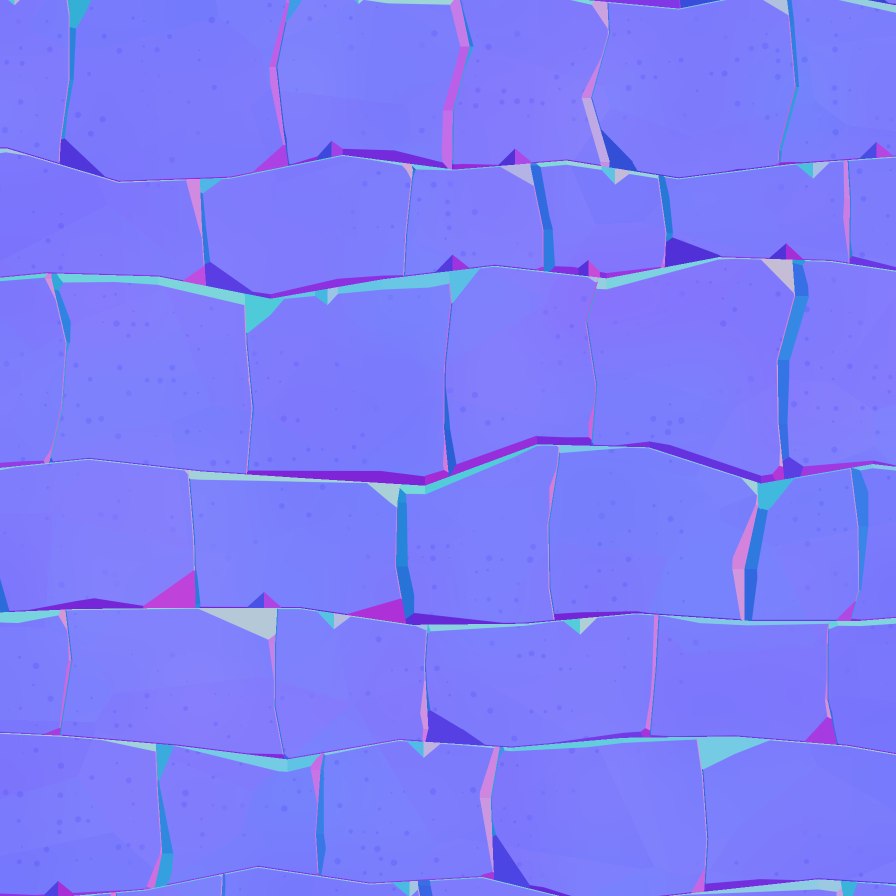
Give the GLSL for this texture map, as a WebGL 1 fragment shader.

```glsl
precision highp float;

uniform vec2 u_resolution;

const float ROWS = 6.0;
const float COLS = 5.0;

float hash(vec2 p) {
  return fract(sin(dot(p, vec2(127.1, 311.7))) * 43758.5453);
}

float smoothNoise(vec2 p) {
  vec2 i = floor(p), f = fract(p);
  f = f * f * (3.0 - 2.0 * f);
  vec2 e = vec2(1.0, 0.0);
  return mix(mix(hash(i), hash(i + e.xy), f.x),
             mix(hash(i + e.yx), hash(i + e.xx), f.x), f.y);
}

// Random polyline: value in -1..1 and its slope
vec2 polyline(float t, float seed) {
  t += hash(vec2(seed, 3.7));
  float i = floor(t);
  float a = hash(vec2(i, seed)), b = hash(vec2(i + 1.0, seed));
  return vec2(2.0 * mix(a, b, t - i) - 1.0, 2.0 * (b - a));
}

// Joints between rows and between stones: position and slope
vec2 bedJoint(float row, float x) {
  vec2 bend = polyline(x * 8.0, row + 17.3) * vec2(1.0, 8.0);
  float shift = 0.28 * (hash(vec2(row, 5.1)) - 0.5);
  return vec2((row + shift) / ROWS, 0.0) + 0.024 * bend;
}

vec2 headJoint(float row, float col, float y) {
  vec2 bend = polyline(y * 14.0, row * 31.7 + col * 7.3) * vec2(1.0, 14.0);
  float shift = 0.5 * mod(row, 2.0) + 0.56 * (hash(vec2(row, col)) - 0.5);
  return vec2((col + shift) / COLS, 0.0) + 0.012 * bend;
}

float bevelWidth(float t, float seed) {
  return 0.016 * max(0.07, polyline(t, seed).x);
}

// Slices the stone with a tilted plane; d is negative where it cuts
void cut(inout vec3 normal, inout float height, float d, vec2 dir, float seed, float aa) {
  float steepness = mix(0.65, 1.05, hash(vec2(seed, 1.3)));
  float turn = 0.6 * (hash(vec2(seed, 8.9)) - 0.5);
  dir = normalize(dir + turn * vec2(-dir.y, dir.x));
  vec3 plane = normalize(vec3(dir * steepness, 1.0));
  normal = mix(normal, plane, smoothstep(-aa, aa, height - d));
  height = min(height, d);
}

void cutCorner(inout vec3 normal, inout float height, float dx, float dy, vec2 side, float seed, float aa) {
  float angle = mix(0.4, 1.2, hash(vec2(seed, 2.2)));
  vec2 dir = vec2(cos(angle), sin(angle));
  float size = 0.036 * pow(hash(vec2(seed, 6.4)), 3.0);
  cut(normal, height, dot(vec2(dx, dy), dir) - size, dir * side, seed, aa);
}

void cutChip(inout vec3 normal, inout float height, float x, float dy, float up, float seed, float aa) {
  float size = 0.018 * step(0.72, hash(vec2(seed, 4.5)));
  float d = dy + 0.9 * abs(x) - size;
  cut(normal, height, d, vec2(sign(x) * 0.8, up), seed + sign(x), aa);
}

// Faint flat plates, soft swells and small pits on the stone faces
vec2 faceTilt(vec2 p) {
  vec2 q = mat2(5.0, 4.0, -6.0, 7.0) * p;
  vec2 cell = floor(q), plate = cell;
  float nearest = 9.0;
  for (int j = -1; j <= 1; j++) {
    for (int i = -1; i <= 1; i++) {
      vec2 id = cell + vec2(i, j);
      float d = length(id + vec2(hash(id), hash(id + 41.0)) - q);
      if (d < nearest) { nearest = d; plate = id; }
    }
  }
  vec2 flatTilt = vec2(hash(plate + 9.0), hash(plate + 23.0)) - 0.5;
  vec2 swell = vec2(smoothNoise(p * 9.0), smoothNoise(p * 9.0 + 50.0)) - 0.5;
  vec2 pitCell = floor(p * 65.0);
  vec2 centre = 0.3 + 0.4 * vec2(hash(pitCell), hash(pitCell + 7.0));
  float radius = 0.24 * hash(pitCell + 13.0);
  float pit = 1.0 - smoothstep(radius - 0.06, radius + 0.06, length(fract(p * 65.0) - centre));
  pit *= step(0.72, hash(pitCell + 31.0)) * smoothstep(0.3, 0.7, smoothNoise(p * 11.0 + 5.0));
  return 0.11 * flatTilt * smoothNoise(p * 6.0 + 20.0) + 0.08 * swell - 0.1 * pit - 0.02;
}

vec3 stoneNormal(vec2 p, vec2 tilt, float aa) {
  // Find the stone holding this point
  float row = floor(p.y * ROWS);
  row += step(bedJoint(row + 1.0, p.x).x, p.y) - step(p.y, bedJoint(row, p.x).x);
  float col = floor(p.x * COLS - 0.5 * mod(row, 2.0));
  col += step(headJoint(row, col + 1.0, p.y).x, p.x) - step(p.x, headJoint(row, col, p.y).x);
  vec2 low = bedJoint(row, p.x), high = bedJoint(row + 1.0, p.x);
  vec2 left = headJoint(row, col, p.y), right = headJoint(row, col + 1.0, p.y);
  float dL = (p.x - left.x) / length(vec2(1.0, left.y));
  float dR = (right.x - p.x) / length(vec2(1.0, right.y));
  float dB = (p.y - low.x) / length(vec2(1.0, low.y));
  float dT = (high.x - p.y) / length(vec2(1.0, high.y));

  float seed = row * 13.7 + col * 5.9, height = 0.0;
  vec2 lean = 0.05 * (vec2(hash(vec2(seed, 0.4)), hash(vec2(seed, 0.9))) - 0.5);
  vec3 n = normalize(vec3(tilt + lean, 1.0));

  // Bevelled sides, then corners and chips
  cut(n, height, dL - bevelWidth(p.y * 10.0, seed + 0.1), vec2(-1.0, left.y), seed + 0.1, aa);
  cut(n, height, dR - bevelWidth(p.y * 10.0, seed + 0.2), vec2(1.0, -right.y), seed + 0.2, aa);
  cut(n, height, dB - bevelWidth(p.x * 6.0, seed + 0.3), vec2(low.y, -1.0), seed + 0.3, aa);
  cut(n, height, dT - bevelWidth(p.x * 6.0, seed + 0.4), vec2(-high.y, 1.0), seed + 0.4, aa);
  for (int i = 0; i < 4; i++) {
    vec2 side = vec2(mod(float(i), 2.0), floor(float(i) / 2.0));
    cutCorner(n, height, mix(dL, dR, side.x), mix(dB, dT, side.y), side * 2.0 - 1.0, seed + 0.5 + 0.1 * float(i), aa);
  }
  float chipX = p.x - (col + 0.5 * mod(row, 2.0) + mix(0.3, 0.8, hash(vec2(seed, 7.7)))) / COLS;
  cutChip(n, height, chipX, dT, 1.0, seed + 0.93, aa);
  cutChip(n, height, chipX + 0.03, dB, -1.0, seed + 0.97, aa);
  return n;
}

void main() {
  float pixel = 1.0 / u_resolution.y;
  vec2 p = gl_FragCoord.xy * pixel;
  vec2 tilt = faceTilt(p);
  vec3 colour = vec3(0.0);
  // Four samples per pixel smooth the joints
  for (int i = 0; i < 4; i++) {
    vec2 offset = vec2(mod(float(i), 2.0), floor(float(i) / 2.0)) - 0.5;
    colour += 0.125 + 0.125 * stoneNormal(p + 0.5 * offset * pixel, tilt, 0.4 * pixel);
  }
  gl_FragColor = vec4(colour * vec3(1.0, 1.0, 0.99), 1.0);
}
```
